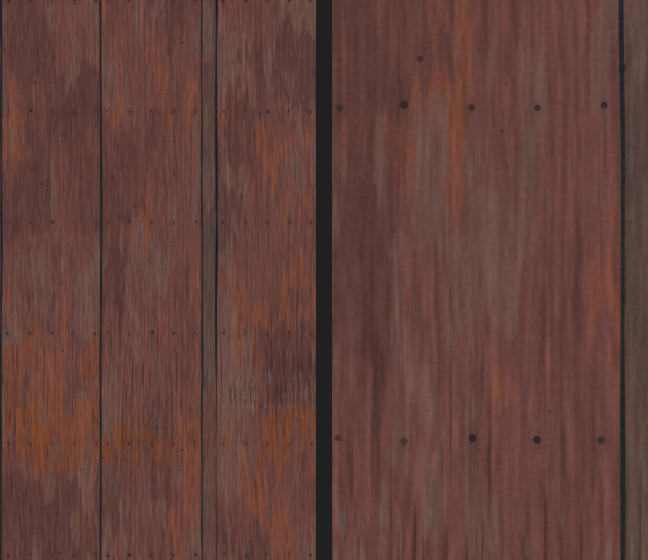
Left: the whole. Right: its middle third, enlarged.
Give the GLSL for this texture, as a WebGL 2 fragment shader.

```glsl
#version 300 es
precision highp float;
uniform vec2 u_resolution;
out vec4 outColor;

const vec3 RED_PAINT = vec3(0.408, 0.258, 0.237);
const vec3 WARM_WOOD = vec3(0.450, 0.272, 0.218);
const vec3 DUSTY_PAINT = vec3(0.425, 0.308, 0.280);
const vec3 DARK_STAIN = vec3(0.335, 0.222, 0.217);
const vec3 GREY_WOOD = vec3(0.310, 0.260, 0.238);
const vec3 RUST = vec3(0.485, 0.270, 0.150);
const vec3 PALE_FLAKE = vec3(0.400, 0.415, 0.405);
const vec3 GAP = vec3(0.100, 0.135, 0.155);
const vec3 NAIL = vec3(0.150, 0.125, 0.130);

const int PLANKS = 4;
const float EDGES[5] = float[5](0.004, 0.319, 0.639, 0.685, 1.006);
const float NAIL_STEP = 0.0692;
const float ROW_STEP = 0.198;
const float FIRST_ROW = 0.009;

float hash(vec2 p) {
  return fract(sin(dot(p, vec2(127.1, 311.7))) * 43758.5453);
}

float noise(vec2 p) {
  vec2 i = floor(p), f = fract(p);
  f = f * f * (3.0 - 2.0 * f);
  return mix(mix(hash(i), hash(i + vec2(1, 0)), f.x),
             mix(hash(i + vec2(0, 1)), hash(i + vec2(1, 1)), f.x), f.y);
}

float fbm(vec2 p) {
  float sum = 0.0, amp = 0.5;
  for (int i = 0; i < 5; i++) {
    sum += amp * noise(p);
    p = p * 2.03 + 17.3;
    amp *= 0.5;
  }
  return sum;
}

// Soft hump around a centre
float bump(float x, float centre, float width) {
  float d = (x - centre) / width;
  return exp(-d * d);
}

float disc(vec2 d, float radius, float blur) {
  return 1.0 - smoothstep(radius - blur, radius + blur, length(d));
}

// Short fibres, long hairs, growth rings and open cracks
float woodGrain(vec2 p, float v, float seed) {
  float warp = fbm(vec2(p.x * 6.0 + seed, p.y * 1.8));
  float rings = sin(p.x * 330.0 + warp * 40.0) * noise(p * vec2(9.0, 3.0) + seed);
  float fibre = noise(vec2(p.x * 288.0, p.y * 36.0 + seed));
  float hair = noise(vec2(p.x * 230.0 + warp * 5.0, p.y * 7.0 - seed));
  float crack = smoothstep(0.66, 0.9, noise(vec2(p.x * 240.0, p.y * 10.0 + seed * 2.0)));
  return 0.22 * rings + 0.62 * (fibre - 0.5) + 0.56 * (hair - 0.5)
       - crack * (0.20 + 0.55 * bump(v, 0.33, 0.12));
}

// Paint with ragged dark, warm and dusty patches
vec3 paintedWood(vec2 p, float v, float seed, float narrow) {
  float blotch = fbm(p * vec2(8.0, 3.2) + seed * 5.0);
  float streak = fbm(p * vec2(52.0, 8.0) + seed);
  float ragged = blotch + 0.50 * (streak - 0.5);
  float warmth = fbm(p * vec2(7.0, 3.5) - seed * 4.0) + 0.6 * (streak - 0.5);
  float dust = fbm(p * vec2(9.0, 4.0) + seed * 9.0) - 0.6 * (streak - 0.5);
  float lower = bump(v, 0.40, 0.22);
  vec3 color = mix(RED_PAINT, WARM_WOOD, smoothstep(0.46, 0.60, warmth + 0.10 * lower - 0.03));
  color = mix(color, DUSTY_PAINT, 0.85 * smoothstep(0.47, 0.60, dust - 0.05 * lower));
  color = mix(color, DARK_STAIN, 0.80 * smoothstep(0.49, 0.60, ragged));
  color *= 1.0 + 0.18 * (streak - 0.5);
  return mix(color, GREY_WOOD, narrow * (0.30 + 0.50 * bump(v, 0.50, 0.14)));
}

// Uneven, streaked band of rust near the foot of the boards
float rustMask(vec2 p, float v, float seed) {
  float patches = smoothstep(0.40, 0.58, fbm(p * vec2(10.0, 6.0) + seed * 3.0 + 4.0));
  float fringe = fbm(p * vec2(60.0, 9.0) + seed);
  float top = v + 0.20 * (fringe - 0.5);
  float band = smoothstep(0.13, 0.20, v) * smoothstep(0.31, 0.26, top);
  return band * (0.2 + 0.8 * patches) * smoothstep(0.25, 0.62, fringe);
}

// Hair-thin weathered scratches, densest above the rust
float flakeMask(vec2 p, float v, float seed) {
  float scratch = noise(vec2(p.x * 288.0, p.y * 30.0 + seed));
  float region = fbm(p * vec2(22.0, 7.0) - seed);
  float worn = bump(v, 0.30, 0.10) * (0.45 + 0.8 * bump(p.x, 0.79, 0.05)) + 0.10;
  return smoothstep(0.74, 0.95, scratch + 0.8 * (region - 0.5)) * worn;
}

// Returns head and stain coverage of the nearest nail
vec2 nailMask(vec2 p, float height, float left, float seed, float blur) {
  float row = floor((p.y / height - FIRST_ROW) / ROW_STEP + 0.5);
  float column = clamp(floor((p.x - left - 0.022) / NAIL_STEP + 0.5), 0.0, 4.0);
  vec2 id = vec2(column + seed * 7.0, row);
  vec2 centre = vec2(left + 0.022 + column * NAIL_STEP, (FIRST_ROW + row * ROW_STEP) * height);
  vec2 d = p - centre - 0.005 * (vec2(hash(id), hash(id + 9.0)) - 0.5);
  float strength = 0.45 + 0.55 * hash(id + 3.0);
  float head = disc(d, mix(0.0030, 0.0046, hash(id + 5.0)), blur * 1.3);
  return strength * vec2(head, exp(-length(d * vec2(1.0, 0.6)) * 190.0));
}

// Rare dark chips, one candidate per cell
float speckMask(vec2 p, float blur) {
  vec2 cell = floor(p * 13.0), d = fract(p * 13.0) - 0.5;
  vec2 shift = 0.6 * (vec2(hash(cell), hash(cell + 4.0)) - 0.5);
  float radius = mix(0.0012, 0.0045, pow(hash(cell + 8.0), 3.0));
  vec2 ragged = 0.003 * vec2(noise(p * 240.0), noise(p * 240.0 + 31.0)) - 0.0015;
  return step(0.84, hash(cell + 2.0)) * disc((d - shift) / 13.0 + ragged, radius, blur);
}

void main() {
  vec2 p = gl_FragCoord.xy / u_resolution.x;
  float height = u_resolution.y / u_resolution.x;
  float v = p.y / height, blur = 0.7 / u_resolution.x;

  // Find the plank and the coverage of the gaps
  int plank = 0;
  float gap = 0.0, shade = 0.0;
  for (int i = 0; i <= PLANKS; i++) {
    if (i < PLANKS && p.x > EDGES[i]) plank = i;
    float wobble = 0.003 * (noise(vec2(float(i) * 9.0, p.y * 5.0)) - 0.5);
    float d = abs(p.x - EDGES[i] - wobble);
    float open = i == 3 ? smoothstep(0.24, 0.40, v) : (i == 2 ? 0.6 : 0.85);
    open *= 0.7 + 0.5 * noise(vec2(float(i) * 5.0, p.y * 12.0));
    float halfWidth = mix(0.0010, 0.0032, open);
    gap = max(gap, (0.5 + 0.5 * open) * (1.0 - smoothstep(halfWidth - blur, halfWidth + blur, d)));
    shade = max(shade, exp(-d * 280.0));
  }
  float seed = float(plank) * 3.7 + 1.3;
  float narrow = plank == 2 ? 1.0 : 0.0;

  // Layer paint, wear, grain, nails and gaps
  vec3 color = paintedWood(p, v, seed, narrow);
  color = mix(color, RUST, 0.75 * rustMask(p, v, seed) * (1.0 - 0.7 * narrow));
  color *= 1.0 + 0.23 * woodGrain(p, v, seed);
  color = mix(color, PALE_FLAKE, 0.60 * flakeMask(p, v, seed));
  color = mix(color, DARK_STAIN * 0.6, 0.6 * speckMask(p, blur));
  vec2 nail = nailMask(p, height, EDGES[plank], seed, blur) * (1.0 - narrow);
  color = mix(color, NAIL, max(0.9 * nail.x, 0.35 * nail.y));
  color *= 1.0 - 0.14 * shade;
  color = mix(color, GAP, gap);
  color += 0.024 * (noise(p * 290.0) - 0.5);
  outColor = vec4(color, 1.0);
}
```
